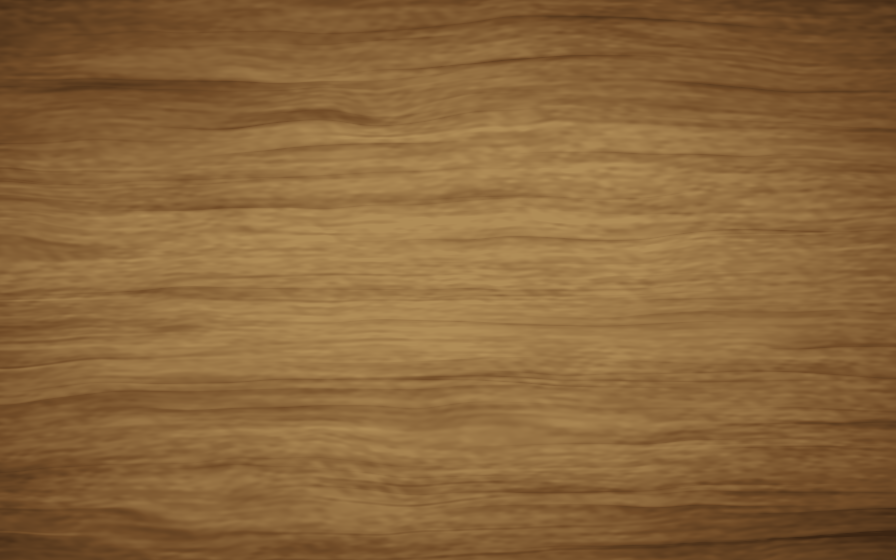
This texture is drawn by a Shadertoy shader. Its source:

```glsl
// Brown wood plank with horizontal, gently wavy grain and darkened borders.
// Stretched noise makes fibres and hairlines; a loop scatters tapering veins,
// crisp on one side and fading on the other, all bent by one shared warp.

const vec3 SHADOW = vec3(0.27, 0.17, 0.085);
const vec3 EARTH  = vec3(0.45, 0.30, 0.155);
const vec3 HONEY  = vec3(0.67, 0.53, 0.325);
const float EARTH_TONE = 0.45;     // tone at which EARTH sits on the ramp

const float CENTRE_TONE = 1.01;    // brightness in the middle
const float VIGNETTE = 1.65;       // loss of tone towards the borders
const float WAVE_HEIGHT = 0.05;    // long bends of the grain
const float SWIRL_HEIGHT = 0.035;  // short local bends
const int VEIN_COUNT = 46;
const float VEIN_DEPTH = 0.36;
const float VEIN_EDGE = 0.0025;    // fade length on the crisp side
const float BAND_CONTRAST = 0.12;
const float FIBRE_CONTRAST = 0.19;
const float HAIRLINE_CONTRAST = 0.15;
const float FLECK_CONTRAST = 0.15;

float hash(vec2 p) {
    vec3 q = fract(vec3(p.xyx) * 0.1031);
    q += dot(q, q.yzx + 33.33);
    return fract((q.x + q.y) * q.z);
}

float noise(vec2 p) {
    vec2 cell = floor(p), f = fract(p);
    f = f * f * (3.0 - 2.0 * f);
    float low  = mix(hash(cell), hash(cell + vec2(1, 0)), f.x);
    float high = mix(hash(cell + vec2(0, 1)), hash(cell + vec2(1, 1)), f.x);
    return mix(low, high, f.y);
}

// Noise centred on zero, offset to keep lattice cells positive
float signedNoise(vec2 p) {
    return noise(p + 40.0) - 0.5;
}

// Where the grain is lively: 0 calm, 1 swirling
float figure(vec2 p) {
    return smoothstep(0.4, 0.8, noise(p * vec2(1.6, 5.0) + 71.0));
}

// Bends straight grain into waves and occasional swirls
vec2 warpGrain(vec2 p) {
    float wave = signedNoise(p * vec2(1.9, 3.5));
    float swirl = signedNoise(p * vec2(5.5, 10.0) + 13.0);
    float ripple = signedNoise(p * vec2(12.0, 18.0) + 29.0);
    p.y += WAVE_HEIGHT * wave + SWIRL_HEIGHT * (0.25 + figure(p)) * swirl;
    p.y += 0.006 * ripple;
    return p;
}

// Combined darkness of all scattered veins
float veins(vec2 p, float aspect) {
    float clear = 1.0;
    for (int i = 0; i < VEIN_COUNT; i++) {
        float id = float(i);
        float height = (id + 1.6 * hash(vec2(id, 1.0))) / float(VEIN_COUNT);
        float middle = aspect * hash(vec2(id, 2.0));
        float reach = mix(0.15, 0.8, hash(vec2(id, 3.0)));
        float weight = hash(vec2(id, 4.0));
        float side = hash(vec2(id, 5.0)) < 0.65 ? 1.0 : -1.0;

        float taper = 1.0 - smoothstep(0.3, 1.0, abs(p.x - middle) / reach);
        float uneven = noise(vec2(p.x * 5.0 + id * 7.0, id));
        float softness = mix(0.003, 0.026, weight * weight) * (0.3 + taper * uneven * 1.4);
        float d = side * (p.y - height - 0.016 * signedNoise(vec2(p.x * 3.0, id * 3.0)));
        float fade = d > 0.0 ? VEIN_EDGE : softness;
        float profile = exp(-abs(d) / fade);
        float strength = mix(0.3, 1.0, hash(vec2(id, 6.0))) * (0.5 + 0.6 * uneven);
        float fray = 0.65 + 0.7 * noise(p * vec2(5.0, 130.0) + id);
        clear *= 1.0 - VEIN_DEPTH * strength * taper * profile * fray;
    }
    return 1.0 - clear;
}

// Long fibres at three finenesses
float fibres(vec2 p) {
    return 0.5 * signedNoise(p * vec2(1.6, 26.0))
         + 0.6 * signedNoise(p * vec2(3.5, 75.0) + 5.0)
         + 0.8 * signedNoise(p * vec2(9.0, 165.0) + 9.0);
}

// Thin crisp lines along contours of stretched noise; pale ones in the figure
float hairlines(vec2 p) {
    float darkField = abs(signedNoise(p * vec2(1.4, 24.0) + 23.0));
    float paleField = abs(signedNoise(p * vec2(2.2, 38.0) + 51.0));
    float dark = (1.0 - smoothstep(0.0, 0.09, darkField)) * noise(p * vec2(2.5, 9.0) + 3.0);
    float pale = (1.0 - smoothstep(0.0, 0.13, paleField)) * (0.2 + figure(p));
    return 0.7 * pale - dark;
}

// Short slanted pores and glints
float flecks(vec2 p) {
    vec2 slanted = vec2(p.x * 48.0 + p.y * 60.0, p.y * 165.0 - p.x * 20.0);
    return signedNoise(slanted + 60.0) * (0.4 + noise(p * vec2(3.0, 12.0)));
}

vec3 woodColour(float tone) {
    vec3 dark = mix(SHADOW, EARTH, clamp(tone / EARTH_TONE, -0.2, 1.0));
    return mix(dark, HONEY, clamp((tone - EARTH_TONE) / (1.0 - EARTH_TONE), 0.0, 1.1));
}

void mainImage(out vec4 fragColor, in vec2 fragCoord) {
    vec2 uv = fragCoord / iResolution.xy;
    float aspect = iResolution.x / iResolution.y;
    vec2 grain = warpGrain(vec2(uv.x * aspect, uv.y));

    // Light falls off from the centre
    vec2 fromCentre = uv - 0.5;
    float tone = CENTRE_TONE - VIGNETTE * dot(fromCentre, fromCentre);

    // Broad bands, fine grain and dark veins
    tone += BAND_CONTRAST * signedNoise(grain * vec2(0.9, 7.0) + 17.0);
    tone += FIBRE_CONTRAST * fibres(grain) + HAIRLINE_CONTRAST * hairlines(grain);
    tone += FLECK_CONTRAST * flecks(grain) - veins(grain, aspect);
    fragColor = vec4(woodColour(tone), 1.0);
}
```
